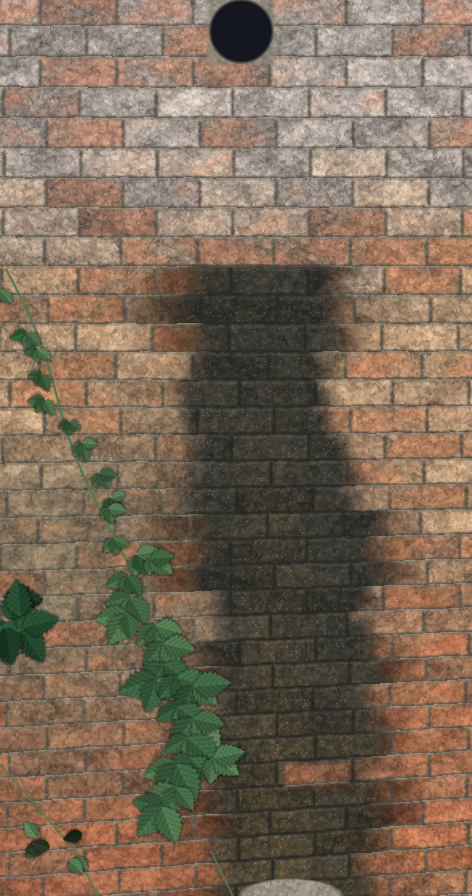
Write a WebGL 2 fragment shader that draws this texture.

```glsl
#version 300 es
precision highp float;
// Weathered brick wall with a dark damp stain, a round vent and a trailing vine.
uniform vec2 u_resolution;
out vec4 outColor;

const float ASPECT = 0.5273, BRICK_WIDTH = 0.0855, MORTAR = 0.0018, STAIN_ROW = 8.0;
const float VENT_RADIUS = 0.034;
const vec2 VENT = vec2(0.2695, 0.965), STONE = vec2(0.325, 0.0), PALE = vec2(0.354, 0.134);
const vec2 BUSH = vec2(0.01, 0.318), SPRIG = vec2(0.08, 0.055);
const int LEAFLETS = 90;
const vec3 ASHEN = vec3(0.68, 0.64, 0.61), TAN = vec3(0.69, 0.57, 0.45);
const vec3 RUST = vec3(0.64, 0.39, 0.27), UMBER = vec3(0.47, 0.42, 0.34);
const vec3 SOOT = vec3(0.21, 0.21, 0.19), OLIVE = vec3(0.31, 0.28, 0.2);
const vec3 GROUT = vec3(0.54, 0.52, 0.46);
const vec3 LEAF = vec3(0.32, 0.47, 0.31), DARK_LEAF = vec3(0.13, 0.27, 0.17);
float soft; // edge softness

float cover(float d, float s) { return clamp(0.5 - 0.5 * d / s, 0.0, 1.0); }

vec2 hash2(vec2 p) {
  return fract(sin(p * mat2(127.1, 311.7, 269.5, 183.3)) * 43758.5);
}

// Cellular noise: nearest distance and that cell's random value.
vec2 cells(vec2 p) {
  vec2 best = vec2(9.0, 0.0);
  for (int i = 0; i < 9; i++) {
    vec2 c = floor(p) + vec2(i % 3 - 1, i / 3 - 1), h = hash2(c);
    float d = length(c + h - p);
    if (d < best.x) best = vec2(d, h.y);
  }
  return best;
}

// Layered sines.
float waves(vec2 p) {
  return 0.6 * sin(p.x + 1.7 * sin(p.y * 0.8)) + 0.4 * sin(p.y * 2.1 + 1.5 * sin(p.x * 1.7));
}

float stem(vec2 p, vec2 a, vec2 b) {
  vec2 d = b - a;
  float t = clamp(dot(p - a, d) / dot(d, d), 0.0, 1.0);
  return cover(length(p - a - d * t) - 0.001, soft);
}

// Serrated leaf growing from its base along an angle.
void leaf(inout vec3 col, vec2 p, vec2 base, float angle, float size, vec3 tint) {
  float c = cos(angle), s = sin(angle);
  vec2 q = mat2(c, -s, s, c) * (p - base) / size;
  if (q.x < 0.0 || q.x > 1.0) return;
  float width = 0.33 * sin(3.14 * pow(q.x, 0.75)) * (1.0 + 0.1 * sin(q.x * 45.0));
  float side = abs(q.y), d = (side - width) * size;
  float veins = 0.2 * cover(side - 0.02, 0.03) + 0.07 * sin((q.x - side) * 40.0);
  col *= 1.0 - 0.35 * cover(d - 0.002, 0.002);
  col = mix(col, tint * (0.88 + 0.2 * cover(-q.y, 0.06) + veins), cover(d, soft));
}

float vineX(float drop) {
  return 0.0065 + 0.4 * drop - 0.8 * max(drop - 0.54, 0.0) + 0.006 * sin(drop * 22.0);
}

vec3 wall(vec2 p) {
  // Courses, tilting towards the foot.
  float z = 1.0 - p.y;
  z += 0.07 * p.x * smoothstep(0.35, 1.0, z) + 0.0007 * waves(p * 90.0);
  float depth = z - 0.0286, course = depth * (28.7 + 4.1 * depth), row = floor(course);
  vec2 rowRnd = hash2(vec2(row, 3)) - 0.5;
  float along = (p.x - 0.0055) / BRICK_WIDTH + 0.5 * mod(row, 2.0) + 0.16 * rowRnd.x;
  vec2 f = vec2(fract(along), course - row), rnd = hash2(vec2(floor(along), row));
  vec2 edge = min(f, 1.0 - f) * vec2(BRICK_WIDTH, 1.0 / (28.7 + 8.2 * depth));
  float face = cover(MORTAR - min(edge.x, edge.y) + 0.0006 * waves(p * 400.0), 0.0008 + soft);

  // Grit and blotches.
  vec2 coarse = cells(p * vec2(110, 150)), fine = cells(p * 330.0);
  float blotch = waves(p * vec2(60, 85) + rnd * 20.0);
  float grit = coarse.y * 0.18 + fine.y * 0.2 - 0.12 * coarse.x - 0.13;

  // Dry bricks: ashen above, tan between, rusty below.
  float top = 1.0 - smoothstep(0.14, 0.36, z + 0.12 * (rnd.x - 0.5));
  float dull = smoothstep(0.45, 0.58, z) * cover(p.x - 0.22, 0.06);
  float low = smoothstep(0.68, 0.96, z + 0.12 * smoothstep(0.35, 0.48, p.x));
  float rust = 0.55 * smoothstep(0.55, 1.0, rnd.y + 0.2 * blotch) + low * (0.5 + 0.4 * rnd.x);
  vec3 brick = mix(mix(TAN, ASHEN, top), UMBER, dull * (0.55 + 0.4 * rnd.x));
  brick = mix(brick, RUST, min(rust, 0.9)) * (0.85 + 0.24 * rnd.x + 0.12 * blotch + grit * 1.2);
  vec3 grout = mix(GROUT, ASHEN, top * 0.4) * (0.94 + grit);
  grout *= mix(0.68, 1.05, cover(f.y - 0.08, 0.08));

  // Damp stain: a ragged column widening downwards, with a brown halo.
  float left = mix(0.207, 0.243, smoothstep(0.55, 0.8, z)) + 0.026 * rowRnd.x;
  float right = mix(0.358, 0.415, smoothstep(0.33, 0.65, z)) + 0.034 * rowRnd.y;
  float x = p.x + 0.006 * blotch, begin = cover(STAIN_ROW - course, 0.07);
  float stain = begin * smoothstep(left - 0.018, left + 0.022, x) * cover(x - right, 0.015);
  float halo = begin * smoothstep(left - 0.09, left, x) * cover(x - right - 0.025, 0.025);
  vec2 pale = abs(p - PALE) - vec2(0.036, 0.014);
  stain *= 1.0 - 0.85 * cover(max(pale.x, pale.y), 0.003);
  float middle = cover(abs(p.x - 0.305) - 0.03, 0.03) * smoothstep(0.4, 0.6, z);
  vec3 wet = mix(SOOT, OLIVE, clamp(0.5 * (middle + low) + 0.15 * blotch, 0.0, 1.0));
  wet *= 0.82 + 0.25 * rnd.x + 1.3 * grit;
  wet += 0.17 * cover(fine.x - 0.15, 0.1) * step(0.8, fine.y) + 0.06 * cover(f.y - 0.14, 0.06);
  brick *= 1.0 - halo * (0.5 + rowRnd.y) * vec3(0.52, 0.56, 0.6);
  return mix(mix(grout, SOOT * 0.65, stain * 0.9), mix(brick, wet, stain * 0.96), face);
}

void main() {
  vec2 p = gl_FragCoord.xy / u_resolution * vec2(ASPECT, 1);
  soft = 0.8 / u_resolution.y;
  vec3 col = wall(p);

  // Vent in its collar, and a stone at the foot.
  vec2 collar = abs(p - VENT) - 0.037;
  float grain = 0.87 + 0.25 * cells(p * 260.0).y, ring = length(p - VENT) - VENT_RADIUS;
  col = mix(col, GROUT * grain, 0.85 * cover(max(collar.x, collar.y), 0.003));
  col = mix(col, SOOT * 1.4, cover(ring - 0.002, soft));
  col = mix(col, vec3(0.08, 0.09, 0.12), cover(ring, soft));
  float stone = length((p - STONE) / vec2(0.056, 0.019)) - 1.0;
  col = mix(col, GROUT * 1.1 * grain, cover(stone, 0.06));

  // Stems.
  float drop = 0.7 - p.y;
  float vine = cover(abs(p.x - vineX(drop)) - 0.0014, soft) * step(abs(drop - 0.28), 0.28);
  vine = max(vine, stem(p, vec2(0, 0.147), SPRIG));
  vine = max(vine, stem(p, SPRIG, vec2(0.11, 0)));
  col = mix(col, LEAF, max(vine, stem(p, vec2(0.236, 0.05), vec2(0.26, 0))));

  // Bush at the left edge, and a sprig below.
  for (int i = 0; i < 11; i++) {
    vec2 h = hash2(vec2(i, 41)) - 0.5, k = hash2(vec2(i, 57)) - 0.5;
    leaf(col, p, BUSH + h * vec2(0.035, 0.075), k.x * 3.4, 0.042, DARK_LEAF * (1.0 + 0.5 * k.y));
    if (i < 7) leaf(col, p, SPRIG + k * vec2(0.085, 0.03), h.x * 6.3, 0.022, LEAF * (0.75 + h.y));
  }

  // Leaflets in threes, larger down the vine.
  for (int i = 0; i < LEAFLETS; i++) {
    vec2 h = hash2(vec2(i / 3, 7)), k = hash2(vec2(i, 19));
    float reach = pow(float(i / 3 * 3 + 1) / float(LEAFLETS), 0.65) * 0.62 - 0.02;
    vec2 base = vec2(vineX(reach), 0.7 - reach) + (h - 0.5) * vec2(0.052, 0.025);
    float angle = -2.6 + h.x * 1.6 + float(i % 3 - 1) * 0.95 + k.x * 0.5;
    float size = mix(0.019, 0.04, smoothstep(0.24, 0.46, reach)) * (0.75 + 0.45 * k.y);
    leaf(col, p, base, angle, size, mix(DARK_LEAF, LEAF, 0.3 + 0.75 * k.x));
  }
  outColor = vec4(col, 1);
}
```
